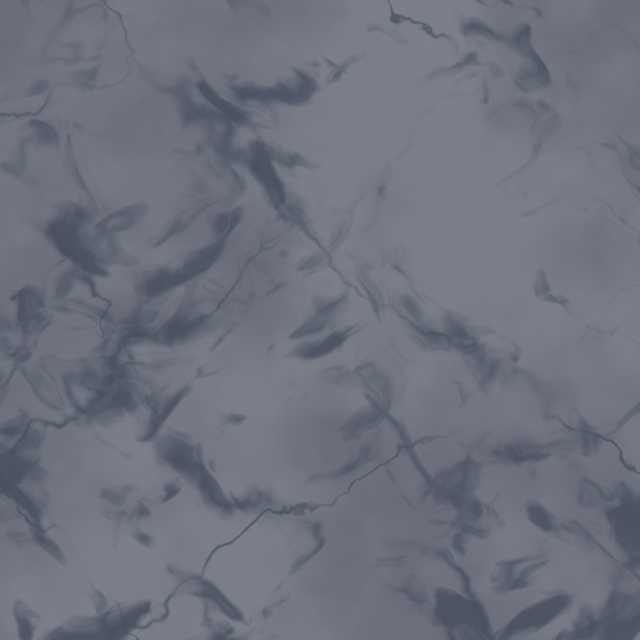
Give the GLSL for this texture, as a Shadertoy shader.

```glsl
// Dim grey-blue marble: soft clouds crossed by two families of ragged veins.
// Each family is a set of parallel lines bent by fractal noise; dark clots
// gather around the veins and thicken towards the lower left.

const vec3 PALE_STONE  = vec3(0.478, 0.495, 0.535);
const vec3 CLOUD_STONE = vec3(0.412, 0.427, 0.475);
const vec3 VEIN_INK    = vec3(0.285, 0.305, 0.375);

const float FALLING_ANGLE  = -0.73;
const float RISING_ANGLE   = 0.64;
const float VEIN_SPACING   = 0.36;
const float FALLING_OFFSET = 0.222;
const float RISING_OFFSET  = -0.122;
const float BROAD_BEND     = 0.26;   // slow wander of a vein
const float RAGGED_BEND    = 0.075;  // small kinks along it
const float HAIR_WIDTH     = 0.0035;
const float BAND_WIDTH     = 0.016;
const float HALO_WIDTH     = 0.055;
const float CLOT_LOW       = 0.65;
const float CLOT_HIGH      = 0.90;

float hash(vec2 p) {
    return fract(sin(dot(p, vec2(127.1, 311.7))) * 43758.5453);
}

float noise(vec2 p) {
    vec2 i = floor(p);
    vec2 f = fract(p);
    f = f * f * f * (f * (f * 6.0 - 15.0) + 10.0);
    float low  = mix(hash(i), hash(i + vec2(1.0, 0.0)), f.x);
    float high = mix(hash(i + vec2(0.0, 1.0)), hash(i + vec2(1.0, 1.0)), f.x);
    return mix(low, high, f.y);
}

float fbm(vec2 p, int octaves) {
    const mat2 TURN = mat2(0.8, 0.6, -0.6, 0.8);
    float sum = 0.0;
    float total = 0.0;
    float weight = 0.5;
    for (int i = 0; i < octaves; i++) {
        sum += weight * noise(p);
        total += weight;
        weight *= 0.5;
        p = TURN * p * 2.03 + 17.3;
    }
    return sum / total;
}

// Coordinates along (x) and across (y) a direction
vec2 alongAcross(vec2 p, float angle) {
    vec2 dir = vec2(cos(angle), sin(angle));
    return vec2(dot(p, dir), dot(p, vec2(-dir.y, dir.x)));
}

// x: ink of the vein itself, y: halo in which clots gather
vec2 veinFamily(vec2 p, float angle, float offset, float seed) {
    vec2 q = alongAcross(p, angle);
    float bend = BROAD_BEND * (fbm(p * 3.1 + seed, 3) - 0.5)
               + RAGGED_BEND * (fbm(p * 17.0 + seed, 4) - 0.5);
    float line = (q.y + bend) / VEIN_SPACING + offset;
    float d = abs(fract(line) - 0.5) * VEIN_SPACING;
    float lane = floor(line) * 7.3 + seed;

    // Veins fade in and out, and swell from hairlines into bands
    float presence = smoothstep(0.3, 0.6, fbm(vec2(q.x * 3.5, lane), 2));
    float swell = smoothstep(0.45, 0.85, noise(vec2(q.x * 6.0 + 31.0, lane)));
    float width = mix(HAIR_WIDTH, BAND_WIDTH, swell);
    float broken = smoothstep(0.25, 0.6, fbm(p * 22.0 + seed, 3));
    float core = exp(-d * d / (width * width));
    float halo = exp(-d * d / (HALO_WIDTH * HALO_WIDTH));
    return vec2(core * mix(0.35, 0.8, broken), halo * (0.3 + 0.7 * swell)) * presence;
}

// Ragged patches, stretched along the given direction
float clots(vec2 p, float angle, float boost, float seed) {
    vec2 q = alongAcross(p, angle) * vec2(8.0, 14.0) + seed;
    vec2 warp = vec2(fbm(q * 0.8 + 3.7, 3), fbm(q * 0.8 + 41.2, 3)) - 0.5;
    return smoothstep(CLOT_LOW, CLOT_HIGH, fbm(q + 2.2 * warp, 5) + boost);
}

void mainImage(out vec4 fragColor, in vec2 fragCoord) {
    vec2 p = fragCoord / iResolution.y;
    float lowerLeft = 1.0 - smoothstep(0.65, 1.15, p.x * 0.8 + p.y);

    // Soft clouds in the stone
    float cloud = 0.65 * fbm(p * 3.3 + 8.0, 4) + 0.35 * fbm(p * 10.0 + 52.0, 3);
    cloud += 0.06 * lowerLeft - 0.03;
    vec3 stone = mix(PALE_STONE, CLOUD_STONE, smoothstep(0.34, 0.76, cloud));

    // Veins in both directions
    vec2 falling = veinFamily(p, FALLING_ANGLE, FALLING_OFFSET, 4.0);
    vec2 rising = veinFamily(p, RISING_ANGLE, RISING_OFFSET, 23.0);
    rising *= 0.12 + 0.88 * lowerLeft;

    // Clots near the veins
    float density = 0.07 * lowerLeft;
    float clotInk = max(clots(p, FALLING_ANGLE, 0.22 * falling.y + density, 11.0),
                        clots(p, RISING_ANGLE, 0.24 * rising.y + density, 67.0));

    // Combine the layers of ink
    float clear = (1.0 - falling.x) * (1.0 - rising.x) * (1.0 - 0.85 * clotInk);
    vec3 color = mix(stone, VEIN_INK, 1.0 - clear);

    // Faint surface mottling
    color += 0.012 * (fbm(p * 45.0, 3) - 0.5);
    fragColor = vec4(color, 1.0);
}
```
